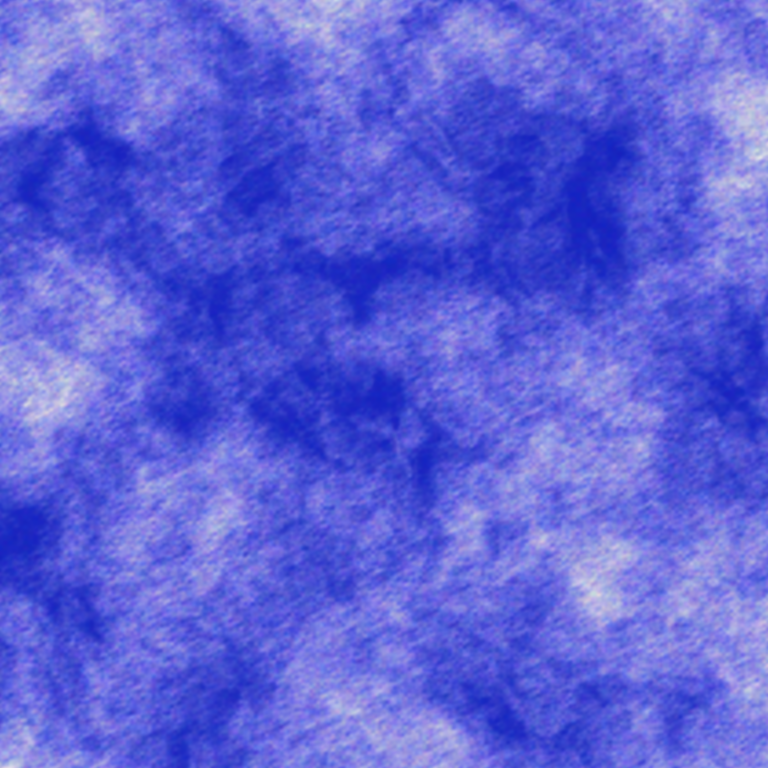
Give the GLSL for this texture, as a WebGL 2 fragment shader.

```glsl
#version 300 es
precision highp float;
// Mottled blue pigment wash: cloudy blotches under a slanted, finely embossed grain.

uniform vec2 u_resolution;
out vec4 fragColor;

float hash(vec2 p) {
    return fract(sin(dot(p, vec2(127.1, 311.7))) * 43758.5453);
}

// Value noise centred on zero
float noise(vec2 p) {
    vec2 cell = floor(p);
    vec2 f = fract(p);
    vec2 s = f * f * (3.0 - 2.0 * f);
    float low = mix(hash(cell), hash(cell + vec2(1.0, 0.0)), s.x);
    float high = mix(hash(cell + vec2(0.0, 1.0)), hash(cell + vec2(1.0, 1.0)), s.x);
    return mix(low, high, s.y) - 0.5;
}

vec2 rotate(vec2 p, float angle) {
    float c = cos(angle), s = sin(angle);
    return vec2(c * p.x + s * p.y, c * p.y - s * p.x);
}

// Slowly fading octaves, turned at each step to hide the lattice
float clouds(vec2 p) {
    float sum = 0.0;
    float amplitude = 0.41;
    p *= 4.2;
    for (int i = 0; i < 5; i++) {
        sum += amplitude * noise(p);
        p = rotate(p, 0.6) * 2.03 + vec2(17.3, 9.1);
        amplitude *= 0.78;
    }
    return sum;
}

// Height of the surface, with ridges that climb to the right
float surface(vec2 p) {
    vec2 q = rotate(p, 0.45);
    return noise(q * vec2(38.0, 95.0)) + 0.7 * noise(q * vec2(110.0, 190.0) + 31.0);
}

// Blue ramp from deep ultramarine to pale lavender
vec3 pigment(float tone) {
    float green = tone + 0.05 * (1.0 - smoothstep(0.1, 0.5, tone));
    float blue = 0.74 + 0.15 * smoothstep(0.0, 0.5, tone);
    return vec3(tone, green, blue);
}

void main() {
    vec2 p = gl_FragCoord.xy / u_resolution.y;

    // Ragged cloud edges
    vec2 warp = vec2(noise(p * 11.0 + 3.7), noise(p * 11.0 + 58.2));
    warp += 0.4 * vec2(noise(p * 45.0 + 12.4), noise(p * 45.0 + 81.6));
    float tone = 0.365 + clouds(p + 0.04 * warp + 2.6);

    // Relief lit from the upper left, calmer in the dark pools
    float relief = surface(p) - surface(p + vec2(-0.0025, 0.0035));
    float roughness = mix(0.45, 1.0, smoothstep(0.1, 0.4, tone));
    tone += roughness * (0.13 * relief + 0.1 * noise(p * 210.0 + 7.0));
    tone = 0.09 + 0.5 * (tone - 0.09 + sqrt((tone - 0.09) * (tone - 0.09) + 0.002));

    // Faint pink and cyan flecks
    vec3 fleck = vec3(noise(p * 150.0 + 21.0), noise(p * 150.0 + 63.0), noise(p * 150.0 + 97.0));
    vec3 color = pigment(tone) + roughness * vec3(0.1, 0.08, 0.07) * fleck;

    fragColor = vec4(clamp(color, 0.0, 1.0), 1.0);
}
```
